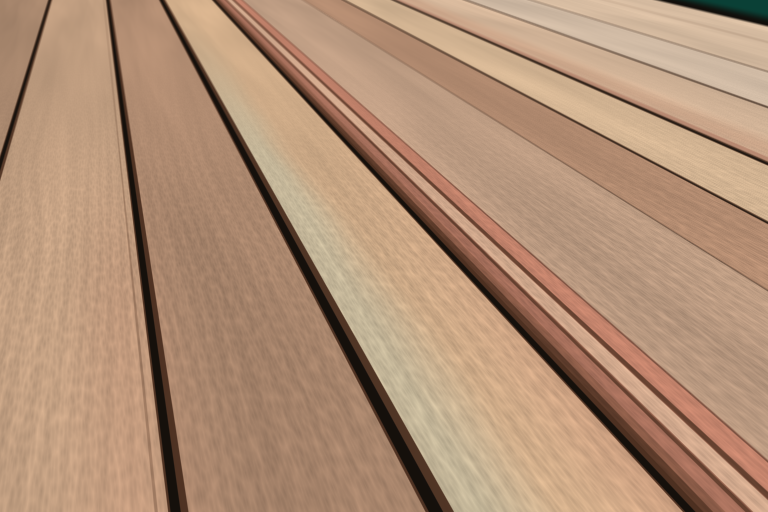
This texture is drawn by a WebGL 2 fragment shader. Its source:

```glsl
#version 300 es
precision highp float;
// Timber planks receding in perspective, with dark gaps, a grooved stack and wood grain.
uniform vec2 u_resolution;
out vec4 outColor;

const vec2 VANISH = vec2(0.176, 1.26);
const int SEAMS = 10;

// Seam position across the deck, half width of its gap, and darkness
const float SEAM[SEAMS] = float[](-0.30, 0.136, 0.541, 0.934, 1.140, 1.60, 1.905, 2.285, 2.82, 3.31);
const float GAP[SEAMS] = float[](0.012, 0.015, 0.021, 0.015, 0.003, 0.004, 0.008, 0.016, 0.009, 0.008);
const float SHADE[SEAMS] = float[](0.9, 0.95, 0.95, 0.95, 0.3, 0.3, 0.75, 0.85, 0.7, 0.5);
const vec3 PLANK[SEAMS + 1] = vec3[](
  vec3(0.66, 0.53, 0.43), vec3(0.75, 0.615, 0.50), vec3(0.67, 0.53, 0.43),
  vec3(0.82, 0.68, 0.54), vec3(0.56, 0.37, 0.29), vec3(0.745, 0.615, 0.515),
  vec3(0.70, 0.545, 0.44), vec3(0.82, 0.70, 0.57), vec3(0.83, 0.71, 0.60),
  vec3(0.81, 0.725, 0.64), vec3(0.84, 0.735, 0.63));

const vec3 GAP_BLACK = vec3(0.07, 0.055, 0.04);
const vec3 LIP_BROWN = vec3(0.29, 0.18, 0.12);
const vec3 SAP_GREEN = vec3(0.77, 0.715, 0.60);
const vec3 ROSY_WOOD = vec3(0.76, 0.58, 0.47);
const vec3 RED_WOOD = vec3(0.67, 0.45, 0.37);
const vec3 PALE_WOOD = vec3(0.83, 0.67, 0.56);
const vec3 TEAL = vec3(0.04, 0.25, 0.21);

vec2 hash2(vec2 p) {
  p = vec2(dot(p, vec2(127.1, 311.7)), dot(p, vec2(269.5, 183.3)));
  return fract(sin(p) * 43758.5);
}

// Distance to the nearest scattered point
float cellular(vec2 p) {
  vec2 cell = floor(p), f = fract(p);
  float nearest = 2.0;
  for (int y = -1; y <= 1; y++)
    for (int x = -1; x <= 1; x++) {
      vec2 o = vec2(x, y);
      nearest = min(nearest, length(o + hash2(cell + o) - f));
    }
  return nearest;
}

// Layered sines, each octave bent by the last
float waves(vec2 p) {
  float sum = 0.0, amp = 0.5;
  for (int i = 0; i < 4; i++) {
    sum += amp * sin(p.x + 1.7 * sin(p.y + sum * 2.0));
    p = mat2(1.6, 0.9, -0.9, 1.6) * p + 2.3;
    amp *= 0.55;
  }
  return sum;
}

float band(float s, float a, float b, float blur) {
  return smoothstep(a - blur, a + blur, s) - smoothstep(b - blur, b + blur, s);
}

// Grooved red and pale mouldings on the stack edge
vec3 mouldings(vec3 base, float s, float blur) {
  vec3 c = mix(base, RED_WOOD, band(s, 0.985, 1.016, blur));
  c = mix(c, PALE_WOOD, band(s, 1.028, 1.070, blur));
  c = mix(c, RED_WOOD * 1.13, band(s, 1.085, 1.142, blur));
  c = mix(c, LIP_BROWN, 0.7 * band(s, 0.948, 0.966, blur));
  c = mix(c, LIP_BROWN, 0.6 * band(s, 1.016, 1.025, blur));
  return mix(c, LIP_BROWN, 0.6 * band(s, 1.072, 1.084, blur));
}

// Broad figure, growth rings, fine fibres and pores along the plank
float grain(float s, float along, float depth, float id) {
  vec2 q = vec2(s, along * 0.6 + id * 3.7);
  float figure = waves(vec2(q.x * 13.0 + id, q.y * 3.0));
  float rings = sin(s * 150.0 + 9.0 * waves(vec2(q.x * 6.0, q.y * 2.2)));
  float fibre = cellular(vec2(q.x * 150.0, q.y * 55.0)) - 0.5;
  float speck = cellular(vec2(q.x * 80.0, q.y * 90.0)) - 0.5;
  float focus = smoothstep(0.3, 0.8, depth);
  return 0.03 * figure + focus * (0.018 * rings + 0.075 * fibre + 0.05 * speck);
}

void main() {
  vec2 p = gl_FragCoord.xy / u_resolution * vec2(1.5, 1.0);
  float depth = VANISH.y - p.y;
  float s = (p.x - VANISH.x) / depth;
  float along = 1.0 / depth;
  float spread = sqrt(1.0 + s * s) / depth;
  float blur = spread * (0.8 / u_resolution.y + 0.0018 * smoothstep(0.7, 0.26, depth));

  // Plank colours
  vec3 color = PLANK[0];
  float id = 0.0;
  for (int i = 0; i < SEAMS; i++) {
    color = mix(color, PLANK[i + 1], smoothstep(-blur, blur, s - SEAM[i]));
    id += step(SEAM[i], s);
  }

  // Broad tints: pale sapwood, rosy edges, lighter far ends
  float wide = band(s, 0.541, 0.934, blur);
  float sap = smoothstep(0.75, 0.60, s + 0.02 * waves(vec2(s * 9.0, along * 4.0)));
  color = mix(color, SAP_GREEN, wide * sap * smoothstep(0.25, 0.6, depth));
  color = mix(color, ROSY_WOOD, wide * 0.75 * smoothstep(0.72, 0.95, s) * smoothstep(0.4, 1.2, depth));
  color = mix(color, ROSY_WOOD, 0.45 * band(s, 2.32, 2.48, 0.08));
  color = mix(color, ROSY_WOOD, 0.5 * band(s, 0.0, 0.15, 0.09) * smoothstep(0.5, 0.9, depth));
  color *= 1.0 + 0.05 * band(s, 0.14, 0.541, blur) * smoothstep(0.7, 0.26, depth);
  color *= 1.0 + 0.035 * waves(vec2(s * 4.0 + id, along * 2.0));
  color = mouldings(color, s, blur);
  color *= 1.0 + 1.4 * grain(s, along, depth, id);

  // Gaps: black on the near side, a brown plank edge catching light on the far side
  for (int i = 0; i < SEAMS; i++) {
    float d = s - SEAM[i], w = GAP[i];
    float lip = band(d, -w, w * 1.1, blur);
    float core = band(d, -w * 0.75, w * 0.3, blur);
    color = mix(color, LIP_BROWN, lip * SHADE[i]);
    color = mix(color, GAP_BLACK, core * SHADE[i]);
  }
  color = mix(color, RED_WOOD, 0.6 * band(s, 2.302, 2.335, blur));
  color = mix(color, LIP_BROWN, 0.3 * band(s, 0.100, 0.105, blur));
  color = mix(color, LIP_BROWN, 0.2 * band(s, 3.85, 3.88, blur));

  // Dark teal backdrop beyond the last plank
  vec3 backdrop = mix(GAP_BLACK, TEAL, smoothstep(4.3, 4.65, s));
  color = mix(color, backdrop, smoothstep(-blur, blur, s - 4.25));
  outColor = vec4(clamp(color, 0.0, 1.0), 1.0);
}
```
